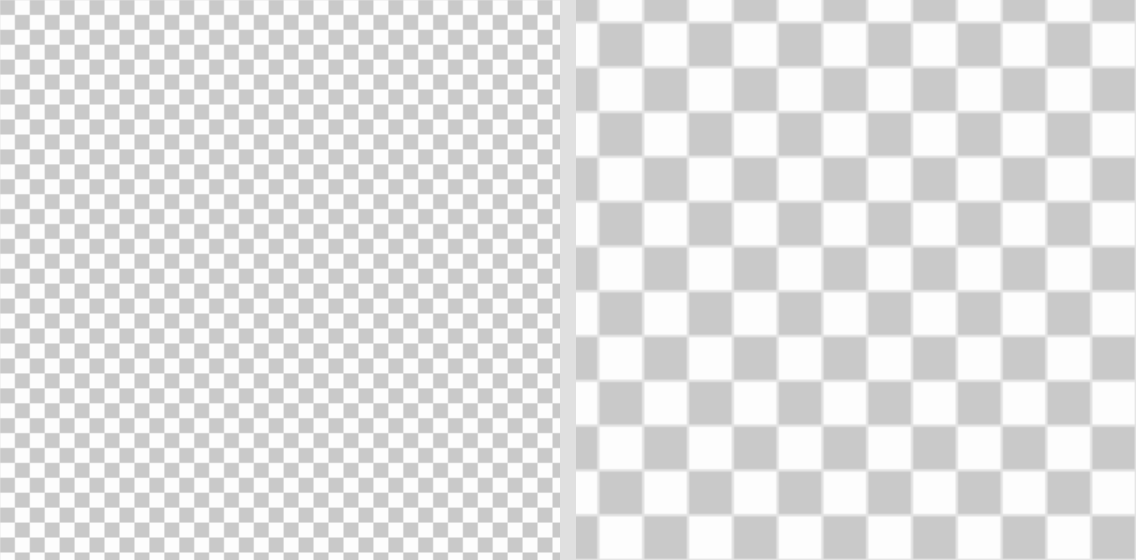
Left, the full canvas; right, a detail of the centre.
A Shadertoy shader for this pattern:

```glsl
// Square wave of period 2: +1 on even cells, -1 on odd cells, softened at the borders
vec2 softSquareWave(vec2 cells, float softness) {
    vec2 side = 1.0 - 2.0 * mod(floor(cells), 2.0);
    vec2 edgeDistance = 0.5 - abs(fract(cells) - 0.5);
    return side * smoothstep(0.0, softness, edgeDistance);
}

void mainImage(out vec4 fragColor, in vec2 fragCoord) {
    // Cells are counted from the upper left corner
    vec2 fromTopLeft = vec2(fragCoord.x, iResolution.y - fragCoord.y) / iResolution.y;
    vec2 cells = 37.5 * fromTopLeft;

    // Keep the border soft, and never thinner than a pixel
    float softness = max(0.055, 0.6 * 37.5 / iResolution.y);
    vec2 wave = softSquareWave(cells, softness);

    // Grey where the column and row parities agree, white elsewhere
    float grey = 0.5 + 0.5 * wave.x * wave.y;
    fragColor = vec4(mix(vec3(0.992), vec3(0.79), grey), 1.0);
}
```
